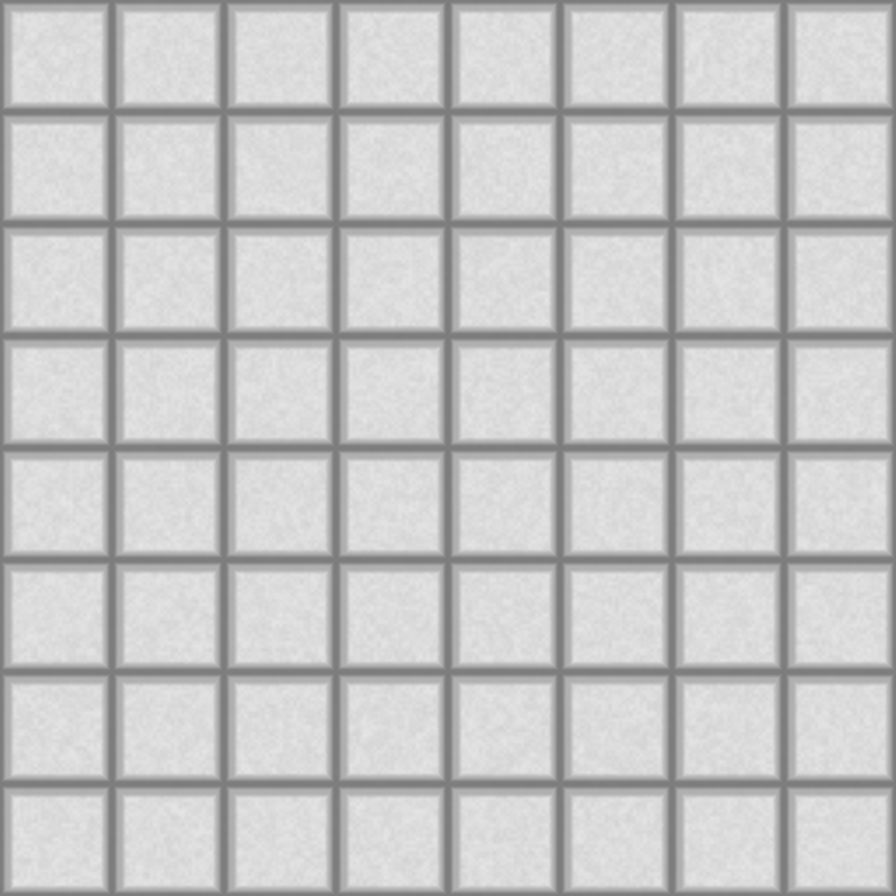
Write a Shadertoy shader that draws this pattern.

```glsl
#define TILES 8.0
#define GROUT_COLOR vec3(0.49)
#define BEVEL_COLOR vec3(0.69)
#define FACE_COLOR vec3(0.862)
#define GROUT_EDGE vec2(0.012, 0.062)
#define FACE_EDGE vec2(0.066, 0.122)
#define FACE_SHIFT vec2(0.013, -0.015)
#define GRAIN_CELLS 128.0
#define GRAIN_AMOUNT 0.075

float hash(vec2 p) {
    vec3 q = fract(vec3(p.xyx) * 0.1031);
    q += dot(q, q.yzx + 33.33);
    return fract((q.x + q.y) * q.z);
}

// Value noise that wraps after a whole number of cells
float wrappedNoise(vec2 uv, float cells) {
    vec2 p = uv * cells;
    vec2 cell = floor(p);
    vec2 f = fract(p);
    f = f * f * (3.0 - 2.0 * f);
    vec2 a = mod(cell, cells);
    vec2 b = mod(cell + 1.0, cells);
    return mix(mix(hash(a), hash(vec2(b.x, a.y)), f.x),
               mix(hash(vec2(a.x, b.y)), hash(b), f.x), f.y);
}

// Inward distance from the border of a unit cell
float insetDistance(vec2 centered) {
    vec2 d = 0.5 - abs(centered);
    return min(d.x, d.y);
}

void mainImage(out vec4 fragColor, in vec2 fragCoord) {
    vec2 uv = fragCoord / iResolution.xy;
    vec2 local = fract(uv * TILES) - 0.5;

    // Soft grout line, then a raised face set slightly off centre
    float bevel = smoothstep(GROUT_EDGE.x, GROUT_EDGE.y, insetDistance(local));
    float face = smoothstep(FACE_EDGE.x, FACE_EDGE.y, insetDistance(local - FACE_SHIFT));
    vec3 color = mix(GROUT_COLOR, BEVEL_COLOR, bevel);
    color = mix(color, FACE_COLOR, face);

    // Fine grain, strongest on the face
    float grain = 0.5 * wrappedNoise(uv, GRAIN_CELLS)
                + 0.5 * wrappedNoise(uv + 0.37, GRAIN_CELLS * 2.0) - 0.5;
    color += grain * GRAIN_AMOUNT * mix(0.15, 1.0, face);

    fragColor = vec4(color, 1.0);
}
```
